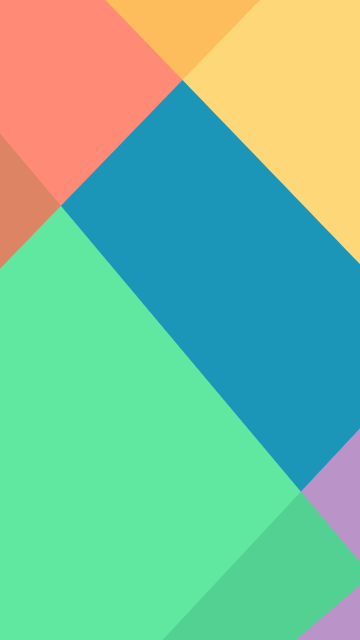
Write a WebGL 2 fragment shader that draws this background.

```glsl
#version 300 es
precision highp float;

uniform vec2 u_resolution;
out vec4 fragColor;

#define BLUE vec3(0.106, 0.588, 0.722)
#define GREEN vec3(0.380, 0.910, 0.627)
#define DARK_GREEN vec3(0.322, 0.820, 0.576)
#define CORAL vec3(1.000, 0.541, 0.459)
#define CLAY vec3(0.867, 0.518, 0.392)
#define YELLOW vec3(0.992, 0.843, 0.471)
#define ORANGE vec3(0.992, 0.741, 0.361)
#define PURPLE vec3(0.729, 0.576, 0.784)
// Corners of the blue band, in units of the canvas height
#define TOP_CORNER vec2(0.2852, 0.8750)
#define LEFT_CORNER vec2(0.0951, 0.6784)
#define LOW_CORNER vec2(0.4701, 0.2318)

// Smooth coverage of the half plane to the left of the line from a to b
float leftOf(vec2 p, vec2 a, vec2 b) {
    vec2 along = normalize(b - a);
    float dist = dot(p - a, vec2(-along.y, along.x));
    return clamp(dist * u_resolution.y + 0.5, 0.0, 1.0);
}

void main() {
    vec2 p = gl_FragCoord.xy / u_resolution.y;

    // Large sheets of paper, each bounded by one straight edge
    float upperRight = leftOf(p, TOP_CORNER, vec2(0.5625, 0.5872));
    float upperLeft = leftOf(p, LEFT_CORNER, TOP_CORNER);
    float lowerLeft = leftOf(p, LOW_CORNER, LEFT_CORNER);
    float lowerRight = leftOf(p, LOW_CORNER, vec2(0.2539, 0.0));
    float bottomTip = leftOf(p, vec2(0.5625, 0.0859), vec2(0.4622, 0.0));

    // Lower half: green sheet, shaded where it crosses the purple one
    vec3 rightSide = mix(BLUE, PURPLE, lowerRight);
    vec3 leftSide = mix(GREEN, DARK_GREEN, lowerRight);
    vec3 color = mix(rightSide, leftSide, lowerLeft);
    color = mix(color, PURPLE, bottomTip);

    // Upper half: coral and yellow sheets with their overlaps
    vec3 coralSheet = mix(CORAL, CLAY, lowerLeft);
    coralSheet = mix(coralSheet, ORANGE, upperRight);
    color = mix(color, YELLOW, upperRight);
    color = mix(color, coralSheet, upperLeft);

    fragColor = vec4(color, 1.0);
}
```
